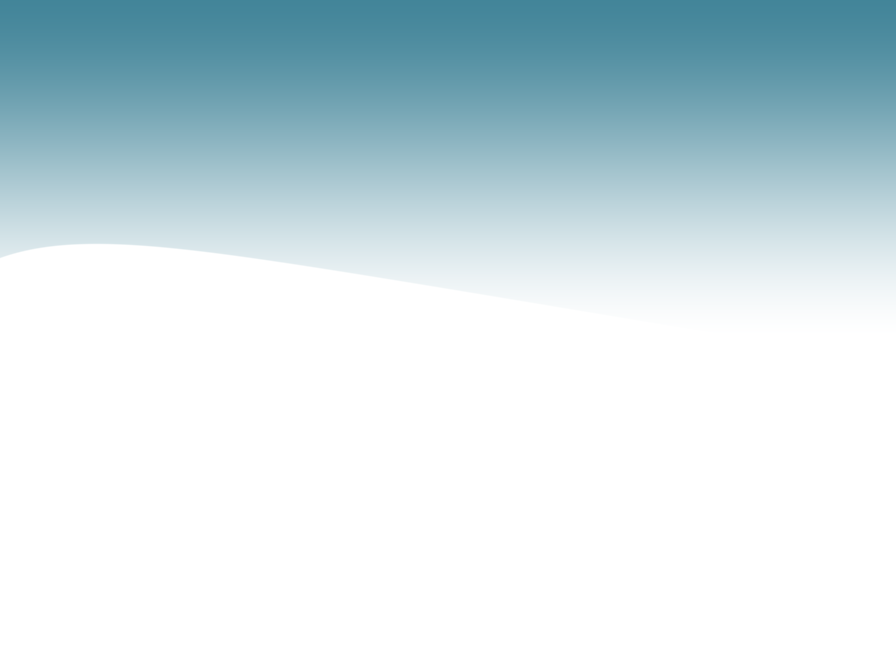
Give the GLSL for this background, as a Shadertoy shader.

```glsl
#define SKY_TOP vec3(0.26, 0.52, 0.60)
#define SNOW vec3(1.0)
#define FADE_HEIGHT 0.5    // height at which the sky turns white
#define FADE_EASE 0.7      // 0 = linear fade, 1 = fully eased
#define HILL_BASE 0.682    // left end of the long slope
#define HILL_SLOPE 0.223
#define SHOULDER_DROP 0.066
#define SHOULDER_RATE 10.67

// Long straight descent, rounded off towards the left edge
float hillHeight(float x) {
    return HILL_BASE - HILL_SLOPE * x - SHOULDER_DROP * exp(-SHOULDER_RATE * x);
}

// Vertical fade from the top colour to white
vec3 skyColor(float y) {
    float depth = clamp((1.0 - y) / (1.0 - FADE_HEIGHT), 0.0, 1.0);
    float fade = mix(depth, smoothstep(0.0, 1.0, depth), FADE_EASE);
    return mix(SKY_TOP, SNOW, fade);
}

void mainImage(out vec4 fragColor, in vec2 fragCoord) {
    vec2 uv = fragCoord / iResolution.xy;
    float edgeWidth = 1.0 / iResolution.y;

    // Snow hill over the sky, with a smoothed edge
    float aboveHill = uv.y - hillHeight(uv.x);
    float skyMask = smoothstep(-edgeWidth, edgeWidth, aboveHill);
    fragColor = vec4(mix(SNOW, skyColor(uv.y), skyMask), 1.0);
}
```
